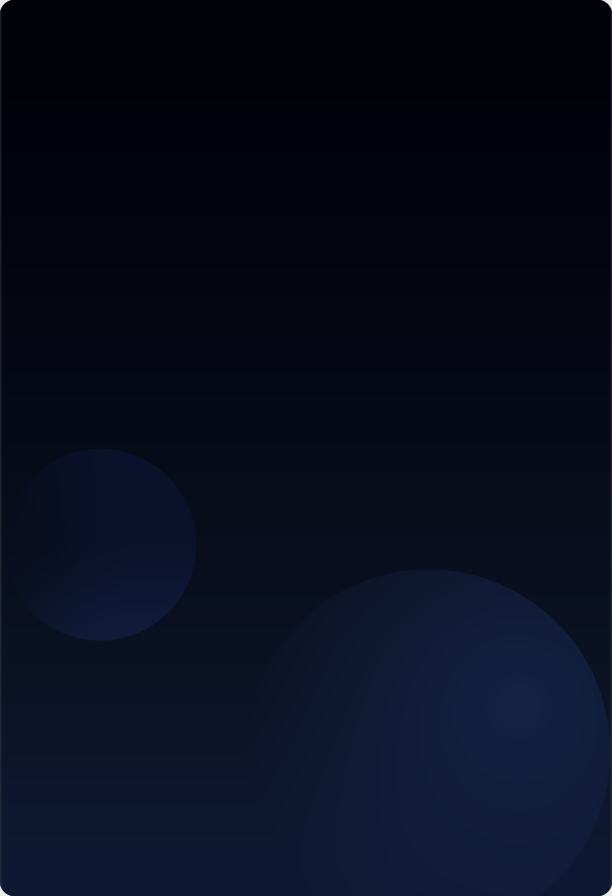
Give the GLSL for this background, as a WebGL 2 fragment shader.

```glsl
#version 300 es
precision highp float;

uniform vec2 u_resolution;
out vec4 fragColor;

// Antialiased coverage of a signed distance, one pixel wide
float coverage(float dist) {
    return clamp(0.5 - dist * u_resolution.y, 0.0, 1.0);
}

float roundedBox(vec2 p, vec2 halfSize, float radius) {
    vec2 q = abs(p) - halfSize + radius;
    return length(max(q, 0.0)) + min(max(q.x, q.y), 0.0) - radius;
}

// Night gradient, from near black at the top to navy at the bottom
vec3 nightSky(float depth) {
    vec3 sky = mix(vec3(0.002, 0.002, 0.033), vec3(0.012, 0.019, 0.060), smoothstep(0.0, 0.36, depth));
    sky = mix(sky, vec3(0.040, 0.067, 0.134), clamp((depth - 0.30) / 0.42, 0.0, 1.0));
    return mix(sky, vec3(0.055, 0.096, 0.198), smoothstep(0.70, 1.0, depth));
}

void main() {
    vec2 p = gl_FragCoord.xy / u_resolution.y;
    vec2 halfCard = 0.5 * vec2(u_resolution.x / u_resolution.y, 1.0);
    vec3 color = nightSky(1.0 - p.y);

    // Small disc: fades out to the left, brighter along its lower rim
    vec2 local = (p - vec2(0.112, 0.392)) / 0.107;
    float disc = coverage((length(local) - 1.0) * 0.107);
    vec3 discColor = mix(vec3(0.043, 0.069, 0.172), vec3(0.064, 0.112, 0.238), smoothstep(0.1, -1.05, local.y));
    float discFade = smoothstep(-1.15, 0.45, local.x + 0.25 * abs(local.y));
    color = mix(color, discColor, disc * discFade * 0.92);

    // Large disc: an off-centre glow that sinks into the sky
    float largeDisc = coverage(length(p - vec2(0.478, 0.1615)) - 0.203);
    float glow = clamp(1.0 - length(p - vec2(0.579, 0.212)) / 0.31, 0.0, 1.0);
    color = mix(color, vec3(0.074, 0.130, 0.258), largeDisc * min(glow * 1.08, 1.0));

    // Thin side borders and rounded card corners
    float card = roundedBox(p - halfCard, halfCard, 0.017);
    float sideDist = halfCard.x - abs(p.x - halfCard.x);
    float border = 1.0 - smoothstep(0.0, 0.003, sideDist);
    color = mix(color, vec3(0.20, 0.22, 0.26), border * 0.6);
    color = mix(vec3(0.92), color, coverage(card - 0.5 / u_resolution.y));

    fragColor = vec4(color, 1.0);
}
```
